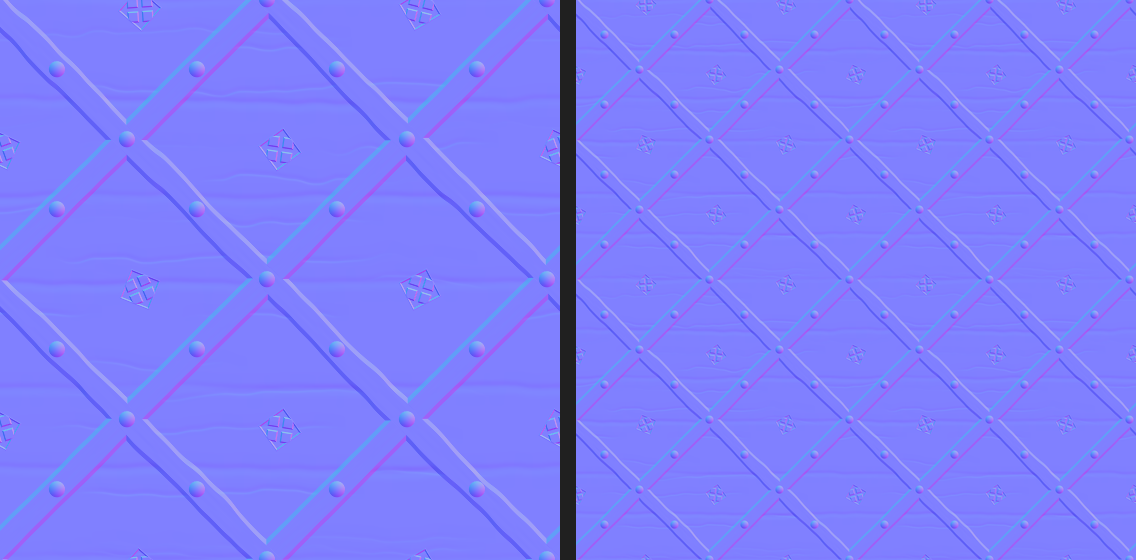
Left: one tile. Right: repeated 2 by 2.
A WebGL 2 fragment shader for this texture map:

```glsl
#version 300 es
precision highp float;
// Tangent-space normal map of planks under a diagonal lattice of riveted battens,
// with a four-arrow ornament carved in each diamond. A wrapping height field is
// built from distance functions and noise, then differentiated into normals.

uniform vec2 u_resolution;
out vec4 outColor;

const float REPEATS = 2.0;                    // lattice repeats across and down
const vec2 CROSSING = vec2(0.2266, 0.7513);   // one crossing of two battens
const float BATTEN_HALF = 0.0262;
const float BEVEL_WIDTH = 0.0072;
const float BEVEL_HEIGHT = 0.0026;
const vec2 EDGE_WOBBLE = vec2(0.0070, 0.0018); // falling battens, rising battens
const float BATTEN_GRAIN = 0.00008;
const float RIVET_RADIUS = 0.0143;
const float RIVET_HEIGHT = 0.0036;
const float PLANKS = 6.0;
const float SEAM_DEPTH = 0.00062;
const float CRACK_ROWS = 20.0;
const float CRACK_DEPTH = 0.00034;
const vec2 ORNAMENT_SHIFT = vec2(0.0234, -0.0182);
const float ORNAMENT_SIZE = 0.040;
const float ORNAMENT_DEPTH = 0.0014;
const float ORNAMENT_TURN = 0.9;
const float CARVE_WIDTH = 0.0022;

float hash(vec2 p) {
    vec3 q = fract(vec3(p.xyx) * 0.1031);
    q += dot(q, q.yzx + 33.33);
    return fract((q.x + q.y) * q.z);
}

// Value noise that wraps after "period" cells.
float noise(vec2 p, vec2 period, float seed) {
    vec2 i = floor(p), f = p - i;
    f = f * f * f * (f * (f * 6.0 - 15.0) + 10.0);
    vec2 a = mod(i, period) + seed, b = mod(i + 1.0, period) + seed;
    return mix(mix(hash(a), hash(vec2(b.x, a.y)), f.x),
               mix(hash(vec2(a.x, b.y)), hash(b), f.x), f.y);
}

// Signed wave along t in 0..1, wrapping after "cells".
float wave(float t, float cells, float seed) {
    return noise(vec2(t * cells, 0.5), vec2(cells, 1.0), seed) - 0.5;
}

// Wavy horizontal grooves, one per row, steeper on their lower side.
float grooves(vec2 p, float rows, float jitter, float sway, vec2 width, float cover, float seed) {
    float base = floor(p.y * rows + 0.5), sum = 0.0;
    for (float k = -1.0; k <= 1.0; k++) {
        float id = mod(base + k, rows) + seed;
        float y = (base + k + (hash(vec2(id, 7.0)) - 0.5) * jitter) / rows;
        y += sway * (wave(p.x, 7.0, id) + 0.5 * wave(p.x, 23.0, id + 40.0));
        float d = p.y - y;
        float strength = smoothstep(-cover, 0.35, wave(p.x, 4.0, id + 80.0));
        float w = d > 0.0 ? width.x : width.y;
        sum += strength * exp(-d * d / (w * w));
    }
    return sum;
}

// Height of one batten family: x is the distance across, y the place along.
float batten(float across, float along, float id, float wobble, float seed) {
    float s = seed + 10.0 * mod(id, REPEATS) + (across > 0.0 ? 5.0 : 0.0);
    float edge = BATTEN_HALF + wobble * (wave(along, 13.0, s) + 0.4 * wave(along, 37.0, s + 50.0));
    return clamp((edge - abs(across)) / BEVEL_WIDTH, 0.0, 1.0);
}

float ornament(vec2 q) {
    vec2 e = q - ORNAMENT_SHIFT;
    vec2 grid = vec2(e.x + e.y, e.y - e.x) * REPEATS;
    vec2 cell = floor(grid), f = (grid - cell - 0.5) / REPEATS;
    vec2 local = 0.5 * vec2(f.x - f.y, f.x + f.y);
    vec2 id = mod(vec2(cell.x - cell.y, cell.x + cell.y), 2.0 * REPEATS);
    float turn = (hash(id + 3.0) - 0.5) * ORNAMENT_TURN;
    vec2 a = abs(mat2(cos(turn), sin(turn), -sin(turn), cos(turn)) * local);
    float far = max(a.x, a.y), near = min(a.x, a.y);
    float diamond = (a.x + a.y - ORNAMENT_SIZE) * 0.7071;
    float arm = max(near - 0.13 * ORNAMENT_SIZE, far - 0.65 * ORNAMENT_SIZE);
    float head = max(diamond + 0.0015, 0.52 * ORNAMENT_SIZE - far);
    float carve = clamp(-min(arm, head) / CARVE_WIDTH, 0.0, 1.0);
    float plate = clamp(-diamond / CARVE_WIDTH, 0.0, 1.0);
    return ORNAMENT_DEPTH * (0.25 * plate - carve);
}

float height(vec2 p) {
    vec2 q = p - CROSSING;
    vec2 diag = vec2(q.x + q.y, q.y - q.x);
    vec2 id = floor(diag * REPEATS + 0.5);
    vec2 across = (diag - id / REPEATS) * 0.7071;

    // Planks: broad seams and fine broken cracks
    float wood = -SEAM_DEPTH * grooves(p, PLANKS, 0.35, 0.008, vec2(0.007, 0.010), 0.9, 11.0);
    wood -= CRACK_DEPTH * grooves(p, CRACK_ROWS, 0.8, 0.022, vec2(0.006, 0.0028), 0.05, 131.0);
    wood += ornament(q);

    // Battens joined at the crossings
    float falling = batten(across.x, p.x, id.x, EDGE_WOBBLE.x, 211.0);
    float rising = batten(across.y, p.x, id.y, EDGE_WOBBLE.y, 307.0);
    float cover = max(falling, rising);
    vec2 grain = falling >= rising ? diag.yx : diag;
    float fibre = noise(grain * vec2(14.0, 110.0), vec2(14.0, 110.0), 17.0);
    float h = mix(wood, BEVEL_HEIGHT + BATTEN_GRAIN * fibre, cover);

    // Rivets at crossings and halfway between them
    vec2 midway = (fract(q * 2.0 * REPEATS) - 0.5) / (2.0 * REPEATS);
    float r = min(length(across), length(midway)) / RIVET_RADIUS;
    return h + RIVET_HEIGHT * max(1.0 - r * r, 0.0);
}

void main() {
    vec2 p = gl_FragCoord.xy / u_resolution;
    vec2 e = max(0.5 / u_resolution, vec2(0.0005));
    float dx = height(p + vec2(e.x, 0.0)) - height(p - vec2(e.x, 0.0));
    float dy = height(p + vec2(0.0, e.y)) - height(p - vec2(0.0, e.y));
    vec3 normal = normalize(vec3(-vec2(dx, dy) / (2.0 * e), 1.0));
    outColor = vec4(normal * 0.5 + 0.5, 1.0);
}
```
